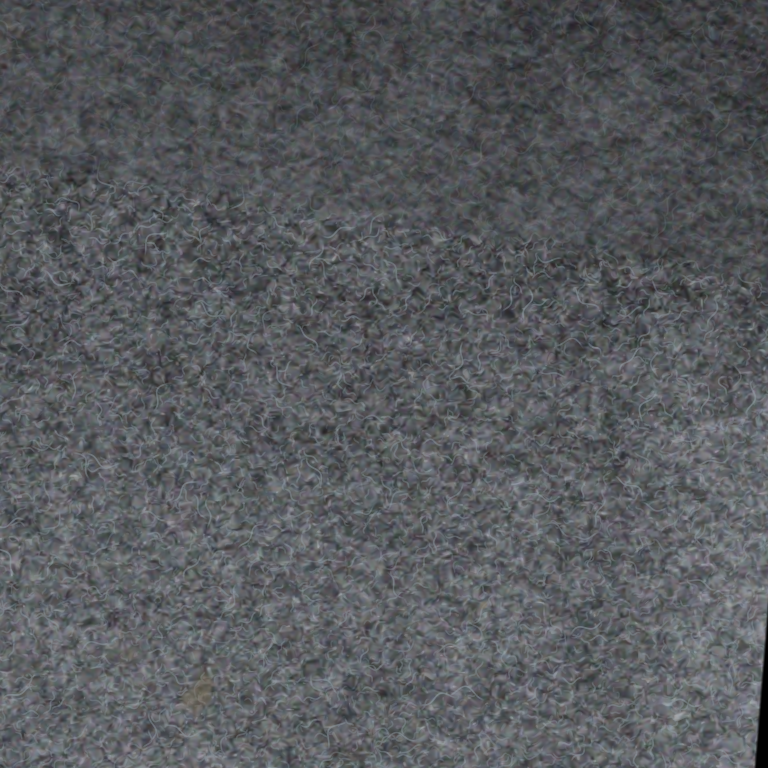
This texture is drawn by a Shadertoy shader. Its source:

```glsl
const vec3 FELT_TINT = vec3(0.975, 1.0, 1.04);
const vec3 FIBRE_COLOUR = vec3(0.58, 0.63, 0.66);
const vec3 STAIN_COLOUR = vec3(0.50, 0.45, 0.36);
const vec3 GAP_COLOUR = vec3(0.005);

vec3 hash3(vec2 p) {
    vec3 q = fract(vec3(p.xyx) * vec3(0.1031, 0.1030, 0.0973));
    q += dot(q, q.yxz + 33.33);
    return fract((q.xxy + q.yzz) * q.zyx);
}

// Three independent channels of smooth value noise
vec3 noise3(vec2 p) {
    vec2 i = floor(p), f = fract(p);
    f = f * f * (3.0 - 2.0 * f);
    return mix(mix(hash3(i), hash3(i + vec2(1, 0)), f.x),
               mix(hash3(i + vec2(0, 1)), hash3(i + vec2(1, 1)), f.x), f.y);
}

vec2 rotate(vec2 p, float angle) {
    float c = cos(angle), s = sin(angle);
    return vec2(c * p.x + s * p.y, c * p.y - s * p.x);
}

// Curled hairs scattered one per grid cell
float fibres(vec2 uv, float cells, float width, float share, float seed) {
    vec2 p = uv * cells, home = floor(p);
    float w = width * cells, result = 0.0;
    for (int y = -1; y <= 1; y++)
    for (int x = -1; x <= 1; x++) {
        vec2 cell = home + vec2(x, y);
        vec3 place = hash3(cell + seed);
        vec3 form = hash3(cell + seed + 71.0);
        vec2 q = rotate(p - cell - place.xy, (form.x - 0.4) * 2.8);
        float halfLength = mix(0.2, 0.65, form.y);
        float curl = (form.z - 0.5) * 0.7;
        float phase = place.z * 40.0;
        float path = curl * q.x * q.x * 2.0 + 0.09 * sin(q.x * 7.0 + phase);
        float slope = curl * q.x * 4.0 + 0.63 * cos(q.x * 7.0 + phase);
        float d = abs(q.y - path) / sqrt(1.0 + slope * slope);
        float line = 1.0 - smoothstep(0.15 * w, w, d);
        float ends = 1.0 - smoothstep(0.6 * halfLength, halfLength, abs(q.x));
        result = max(result, line * ends * step(place.z, share) * (0.4 + 0.6 * form.y));
    }
    return result;
}

// Fine wool mottling, centred near zero
float woolGrain(vec2 uv, float fineness) {
    vec2 warp = (noise3(uv * 85.0).xy - 0.5) * 0.007;
    vec2 p = rotate(uv + warp, 0.12) * vec2(0.82, 1.0);
    float fine = noise3(p * 255.0).x - 0.5;
    float medium = noise3(p * 140.0 + 19.0).y - 0.5;
    float clump = noise3(p * 52.0 + 47.0).z - 0.5;
    float speck = smoothstep(0.70, 0.98, noise3(p * 195.0 + 83.0).x);
    return fineness * (0.18 * fine + 0.10 * speck) + 0.15 * medium + 0.085 * clump;
}

// Broad light over the upper flap and the lower cloth
float shading(vec2 uv, float flap) {
    float upper = mix(0.335, 0.285, smoothstep(0.72, 1.0, uv.y)) - 0.045 * uv.x * uv.x;
    float lower = mix(0.385, 0.325, smoothstep(0.1, 0.75, uv.y));
    lower += 0.055 * smoothstep(0.75, 1.0, uv.x) * (1.0 - smoothstep(0.4, 0.65, uv.y));
    lower -= 0.035 * (1.0 - smoothstep(0.0, 0.24, length((uv - vec2(0.82, 0.66)) * vec2(0.7, 1.4))));
    return mix(lower, upper, flap) + 0.035 * (noise3(uv * 9.0).x - 0.5);
}

float stain(vec2 uv, vec2 centre, vec2 size) {
    vec2 q = rotate(uv - centre, 1.0) / size;
    float ragged = 0.6 * (noise3(uv * 75.0).y - 0.5);
    return 1.0 - smoothstep(0.3, 1.1, length(q) + ragged);
}

void mainImage(out vec4 fragColor, in vec2 fragCoord) {
    vec2 uv = fragCoord / iResolution.xy;
    float pixel = 1.0 / iResolution.y;

    // Soft sloping fold between flap and cloth
    float foldLine = 0.785 - 0.15 * uv.x + 0.012 * (noise3(uv * 28.0).x - 0.5);
    float flap = smoothstep(-0.012, 0.018, uv.y - foldLine);

    // Light, mottling and faint diagonal ribs
    float light = shading(uv, flap);
    light += woolGrain(uv, mix(1.0, 0.5, flap)) * mix(1.0, 0.85, flap);
    float ribs = sin(dot(uv, vec2(0.42, 0.91)) * 560.0 + 3.0 * noise3(uv * 14.0).y);
    light += 0.011 * ribs * flap;
    vec3 colour = light * FELT_TINT;
    colour += (noise3(uv * 165.0 + 131.0) - 0.5) * vec3(0.065, 0.045, 0.06);

    // Loose hairs, fewer and softer on the flap
    float hairWidth = max(0.0019, 0.8 * pixel);
    float hair = 0.50 * fibres(uv, 24.0, hairWidth, 0.45, 5.0);
    hair = max(hair, 0.42 * fibres(uv, 43.0, hairWidth, 0.55, 211.0));
    hair = max(hair, 0.36 * fibres(uv, 70.0, hairWidth, 0.6, 407.0));
    colour = mix(colour, FIBRE_COLOUR, hair * mix(1.0, 0.35, flap));

    // Small tan stains
    float tan1 = stain(uv, vec2(0.262, 0.103), vec2(0.045, 0.018));
    float tan2 = stain(uv, vec2(0.168, 0.145), vec2(0.025, 0.012));
    float tan3 = stain(uv, vec2(0.630, 0.212), vec2(0.008, 0.005));
    colour = mix(colour, STAIN_COLOUR, 0.45 * max(tan1, max(0.5 * tan2, tan3)));

    // Dark gap beyond the slanted right border
    float border = 0.982 + 0.082 * uv.y;
    colour = mix(colour, GAP_COLOUR, smoothstep(-pixel, 0.002 + pixel, uv.x - border));

    fragColor = vec4(clamp(colour, 0.0, 1.0), 1.0);
}
```
